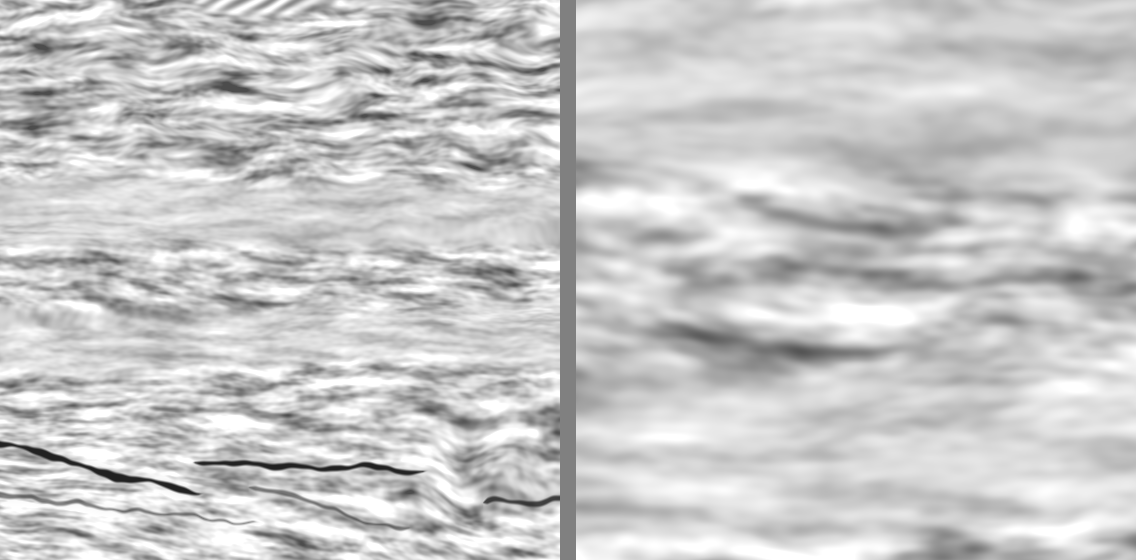
Left: the whole. Right: its middle third, enlarged.
Write a three.js fragment shader that draws this texture.

```glsl
// Weathered grey grain: folded horizontal streaks, calm bands and dark cracks.
#define GRAIN_SCALE vec2(8.5, 40.0)
#define FINE_SCALE vec2(20.0, 84.0)
#define SPECK_SCALE vec2(55.0, 125.0)
#define BASE_TONE 0.795
#define STREAK_CONTRAST 0.68
#define CALM_CONTRAST 0.24
#define FOLD_SHIFT 0.075
#define WAVE_HEIGHT 0.022
#define LOWER_TILT 0.17
#define CRACK_TONE 0.13
#define CRACK_WIDTH 0.0065

varying vec2 vUv;

vec2 hashGradient(vec2 cell) {
  vec3 h = fract(cell.xyx * vec3(0.1031, 0.1030, 0.0973));
  h += dot(h, h.yzx + 33.33);
  return 2.0 * fract((h.xx + h.yz) * h.zy) - 1.0;
}

float gradientNoise(vec2 p) {
  vec2 i = floor(p);
  vec2 f = fract(p);
  vec2 u = f * f * f * (f * (f * 6.0 - 15.0) + 10.0);
  vec2 e = vec2(0.0, 1.0);
  float low = mix(dot(hashGradient(i), f),
                  dot(hashGradient(i + e.yx), f - e.yx), u.x);
  float high = mix(dot(hashGradient(i + e.xy), f - e.xy),
                   dot(hashGradient(i + e.yy), f - e.yy), u.x);
  return mix(low, high, u.y);
}

// Soft horizontal band, 1 at its centre
float band(float y, float centre, float halfWidth) {
  return 1.0 - smoothstep(0.5 * halfWidth, halfWidth, abs(y - centre));
}

// Soft elliptical patch, 1 at its centre
float patchMask(vec2 p, vec2 centre, vec2 radius) {
  return 1.0 - smoothstep(0.3, 1.0, length((p - centre) / radius));
}

// Ragged crack from a to b: x is the dark core, y the pale rim
vec2 crack(vec2 p, vec2 a, vec2 b, float width) {
  float t = (p.x - a.x) / (b.x - a.x);
  float path = mix(a.y, b.y, smoothstep(0.0, 1.0, t));
  path += 0.016 * gradientNoise(vec2(p.x * 13.0, a.y * 70.0))
        + 0.006 * gradientNoise(vec2(p.x * 38.0, a.y * 90.0));
  float ends = smoothstep(0.0, 0.06, t) * (1.0 - smoothstep(0.9, 1.0, t));
  float w = width * ends * (0.85 + 1.1 * gradientNoise(vec2(p.x * 17.0, b.y * 80.0)));
  float d = abs(p.y - path);
  float core = 1.0 - smoothstep(w - 0.003, w + 0.003, d);
  float rim = 1.0 - smoothstep(w, w + 0.016, d);
  return vec2(core, rim) * smoothstep(0.0, 0.3, ends);
}

// Bend the plane so that the streaks fold, wave and tilt
vec2 bendGrain(vec2 p, float upper, float tangle) {
  vec2 q = p;
  float fold = FOLD_SHIFT * (0.25 + 0.75 * upper);
  q.x += fold * gradientNoise(p * vec2(4.0, 19.0) + 5.0);
  float wave = WAVE_HEIGHT * (0.45 + 0.6 * upper + 1.5 * tangle);
  q.y += wave * gradientNoise(p * vec2(9.0, 8.0) + 17.0);
  q.y += 0.02 * gradientNoise(p * vec2(2.5, 3.0) + 41.0);
  q.y += LOWER_TILT * (p.x - 0.5) * (1.0 - smoothstep(0.0, 0.32, p.y));
  q.y += 0.05 * (p.x - 0.5) * band(p.y, 0.51, 0.1);
  return q;
}

void main() {
  vec2 p = vUv;
  float drift = p.y + 0.05 * gradientNoise(p * vec2(2.5, 4.0) + 9.0);

  // Regions of different character
  float upper = smoothstep(0.64, 0.74, p.y);
  float lower = 1.0 - smoothstep(0.12, 0.32, p.y);
  float tangle = max(patchMask(p, vec2(0.86, 0.13), vec2(0.2, 0.17)),
                     0.8 * patchMask(p, vec2(0.82, 0.91), vec2(0.25, 0.13)));
  float calm = max(band(drift, 0.625, 0.075), 0.85 * band(drift, 0.395, 0.07));

  // Layered streaks, darker troughs than crests
  vec2 q = bendGrain(p, upper, tangle);
  float streak = 0.9 * gradientNoise(q * GRAIN_SCALE)
               + 0.55 * gradientNoise(q * FINE_SCALE + 31.0)
               + 0.28 * gradientNoise(q * SPECK_SCALE + 73.0);
  streak += tangle * 0.4 * gradientNoise(q * vec2(32.0, 38.0) + 11.0);
  streak *= streak < 0.0 ? 1.2 : 0.95;

  // Steep curved stripes at the upper edge
  float stripePatch = patchMask(p, vec2(0.47, 1.01), vec2(0.19, 0.055));
  float stripes = sin(125.0 * (p.x - 1.2 * p.y + 5.0 * (1.0 - p.y) * (1.0 - p.y))
                + 5.0 * gradientNoise(p * vec2(8.0, 14.0)));
  streak = mix(streak, 0.36 * stripes, stripePatch);

  // Broad tone and local contrast
  float tone = BASE_TONE - 0.025 * upper + 0.05 * lower + 0.03 * calm;
  tone += 0.1 * gradientNoise(q * vec2(2.5, 10.0) + 57.0) - 0.06 * tangle;
  float contrast = mix(STREAK_CONTRAST, CALM_CONTRAST, calm);
  tone = clamp(tone + contrast * streak, 0.3, 1.0);

  // Long cracks and fainter splits
  vec2 cracks = crack(p, vec2(-0.06, 0.212), vec2(0.37, 0.124), CRACK_WIDTH);
  cracks = max(cracks, crack(p, vec2(0.34, 0.172), vec2(0.77, 0.162), 0.8 * CRACK_WIDTH));
  cracks = max(cracks, 0.8 * crack(p, vec2(0.86, 0.098), vec2(1.06, 0.112), 0.8 * CRACK_WIDTH));
  cracks = max(cracks, 0.55 * crack(p, vec2(-0.05, 0.117), vec2(0.47, 0.068), 0.6 * CRACK_WIDTH));
  cracks = max(cracks, 0.55 * crack(p, vec2(0.44, 0.128), vec2(0.74, 0.055), 0.6 * CRACK_WIDTH));
  tone = mix(tone, 0.92, 0.4 * cracks.y);
  tone = mix(tone, CRACK_TONE, cracks.x);

  gl_FragColor = vec4(vec3(tone), 1.0);
}
```
